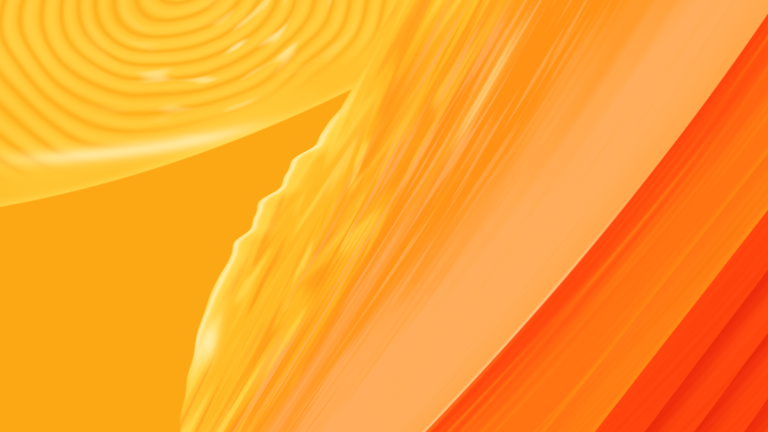
Write a WebGL 2 fragment shader that draws this background.

```glsl
#version 300 es
precision highp float;

uniform vec2 u_resolution;
out vec4 outColor;

const vec3 AMBER = vec3(0.99, 0.66, 0.08);
const vec3 GOLD = vec3(1.0, 0.73, 0.14);
const vec3 LEMON = vec3(1.0, 0.85, 0.31);
const vec3 CREAM = vec3(1.0, 0.94, 0.72);
const vec3 ORANGE = vec3(1.0, 0.57, 0.08);
const vec3 PEACH = vec3(1.0, 0.68, 0.36);
const vec3 TANGERINE = vec3(1.0, 0.45, 0.07);
const vec3 RED = vec3(1.0, 0.27, 0.05);
const vec3 CRIMSON = vec3(0.93, 0.17, 0.04);

vec2 hashGradient(vec2 cell) {
  float angle = 6.2832 * fract(sin(dot(cell, vec2(127.1, 311.7))) * 4375.85);
  return vec2(cos(angle), sin(angle));
}

float gradientNoise(vec2 p) {
  vec2 i = floor(p), f = fract(p);
  vec2 w = f * f * f * (f * (f * 6.0 - 15.0) + 10.0);
  vec2 e = vec2(0.0, 1.0);
  float a = dot(hashGradient(i), f);
  float b = dot(hashGradient(i + e.yx), f - e.yx);
  float c = dot(hashGradient(i + e.xy), f - e.xy);
  float d = dot(hashGradient(i + e.yy), f - e.yy);
  return mix(mix(a, b, w.x), mix(c, d, w.x), w.y);
}

float glow(float d, float width) {
  return exp(-d * d / (width * width));
}

float window(float x, float lo, float hi, float soft) {
  return smoothstep(lo - soft, lo + soft, x) * (1.0 - smoothstep(hi - soft, hi + soft, x));
}

// Outlines: x as a function of height for the blade, y for the swirl
float bladeAxis(float y) { return 0.417 + 0.5 * y; }
float bladeRight(float y) { return 0.984 + 0.96 * y - 0.145 * y * y; }
float swirlBase(float x) { return 0.521 + 0.18 * x + 0.19 * x * x; }

float bladeLeft(float y) {
  float bulge = 0.09 * sin(3.1416 * clamp(y / 0.75, 0.0, 1.0));
  float a = 6.2832 * (y - 0.55) / 0.098;
  float notches = (sin(a) + 0.4 * sin(2.0 * a)) * window(y, 0.43, 0.7, 0.06);
  return bladeAxis(y) - bulge + 0.009 * notches + 0.008 * gradientNoise(vec2(y * 14.0, 2.0));
}

// Curved glassy ridges around a centre above the top edge
vec3 swirlColor(vec2 p, float h) {
  vec2 q = p - vec2(0.42, 1.04);
  q.y -= 0.17 * q.x;
  float d = length(q * vec2(0.82, 1.0)) + 0.025 * gradientNoise(p * 4.0);
  float phase = d * 28.0 + 0.4 * gradientNoise(p * 6.0);
  float ridge = pow(0.5 + 0.5 * cos(6.2832 * phase), 2.0);
  float groove = glow(fract(phase) - 0.45, 0.16);
  float inner = smoothstep(0.04, 0.13, h);
  vec3 col = mix(GOLD, LEMON, 0.3 + 0.5 * gradientNoise(p * vec2(3.0, 5.0)));
  col = mix(col, AMBER, 0.65 * groove * inner);
  col = mix(col, LEMON, 0.4 * ridge * inner);
  float wisps = gradientNoise(vec2(d * 45.0, p.x * 9.0 + p.y * 4.0));
  float sparkle = smoothstep(0.12, 0.5, wisps) * glow(d - 0.23, 0.1) * smoothstep(0.15, 0.5, p.x);
  col = mix(col, CREAM, 0.8 * sparkle);
  float sheen = glow(h - 0.11 + 0.17 * p.x, 0.018) * window(p.x, 0.06, 0.58, 0.14);
  col = mix(col, CREAM, 0.75 * sheen);
  return mix(col, LEMON, 0.6 * glow(h, 0.012));
}

// u runs across the blade from left (0) to right (1)
vec3 bladeColor(float u, float y, float rim) {
  float fine = gradientNoise(vec2(u * 75.0, y * 4.0));
  float broad = gradientNoise(vec2(u * 17.0, y * 2.0 + 5.0));
  float wet = gradientNoise(vec2(u * 22.0 + broad, y * 6.0 + 2.0 * broad));
  vec3 col = mix(GOLD, ORANGE, smoothstep(0.08, 0.45, u + 0.25 * broad));
  float peach = smoothstep(0.28, 0.6, u - 0.25 * y + 0.12 * broad);
  col = mix(col, PEACH, peach * (1.0 - 0.3 * smoothstep(0.85, 1.05, u)));
  float liquid = 1.0 - smoothstep(0.15, 0.42, u);
  col = mix(col, LEMON, 0.75 * liquid * smoothstep(0.0, 0.4, wet));
  col = mix(col, ORANGE, 0.6 * liquid * smoothstep(0.08, 0.45, -wet));
  float brushed = window(u, 0.12, 0.55, 0.12);
  col = mix(col, PEACH, 0.75 * brushed * smoothstep(0.02, 0.4, fine));
  col = mix(col, ORANGE, 0.5 * smoothstep(0.1, 0.5, -fine) * (0.15 + brushed));
  // Long pale streaks
  float flare = glow(u - 0.375 + 0.03 * broad, 0.022) * window(y, 0.68, 0.92, 0.1);
  col = mix(col, CREAM, flare * (0.55 + 0.6 * fine));
  col = mix(col, PEACH, 0.6 * glow(u - 0.37, 0.025) * (1.0 - smoothstep(0.4, 0.7, y)));
  // Bright wet rim
  float lit = window(y, 0.16, 0.74, 0.08);
  col = mix(col, LEMON, (0.25 + 0.6 * lit) * glow(rim - 0.015, 0.035));
  col = mix(col, CREAM, 0.75 * lit * glow(rim - 0.007 - 0.01 * wet, 0.008));
  return mix(col, CREAM, 0.8 * glow(rim - 0.03, 0.02) * glow(y - 0.21, 0.045));
}

// Overlapping folds to the right of the blade
vec3 foldsColor(vec2 p, float r, float aa) {
  float grain = gradientNoise(vec2(r * 65.0, p.y * 2.0));
  vec3 col = mix(RED, TANGERINE, smoothstep(-0.02, 0.16, r + 0.06 * grain));
  col = mix(col, ORANGE, 0.35 * smoothstep(0.0, 0.5, grain));
  for (int i = 0; i < 5; i++) {
    float k = float(i);
    float d = p.x - 1.262 - 0.115 * k - (0.8 - 0.02 * k) * p.y;
    float red = step(0.5, k);
    vec3 base = mix(mix(TANGERINE, ORANGE, 0.3), RED, red);
    vec3 shade = mix(TANGERINE, mix(RED, CRIMSON, step(1.5, k)), red);
    vec3 fold = mix(shade, base, smoothstep(0.0, 0.07, d)) + 0.03 * grain;
    col = mix(col, ORANGE, 0.5 * glow(d + 0.005, 0.008) * step(k, 1.5));
    col = mix(col, fold, smoothstep(-aa, aa, d));
  }
  return col;
}

void main() {
  vec2 p = gl_FragCoord.xy / u_resolution.y;
  float aa = 1.2 / u_resolution.y;
  float h = p.y - swirlBase(p.x);
  float rim = p.x - bladeLeft(p.y);
  float r = p.x - bladeRight(p.y);
  float axis = bladeAxis(p.y);
  float u = (p.x - axis) / (bladeRight(p.y) - axis);

  vec3 col = mix(AMBER, swirlColor(p, h), smoothstep(-aa, aa, h));
  col = mix(col, bladeColor(u, p.y, rim), smoothstep(-aa, aa, rim));
  col = mix(col, foldsColor(p, r, aa), smoothstep(-aa, aa, r));
  float seam = glow(r + 0.003, 0.005) * (1.0 - smoothstep(0.3, 0.65, p.y));
  col = mix(col, mix(PEACH, CREAM, 0.4), 0.8 * seam);
  outColor = vec4(clamp(col, 0.0, 1.0), 1.0);
}
```
